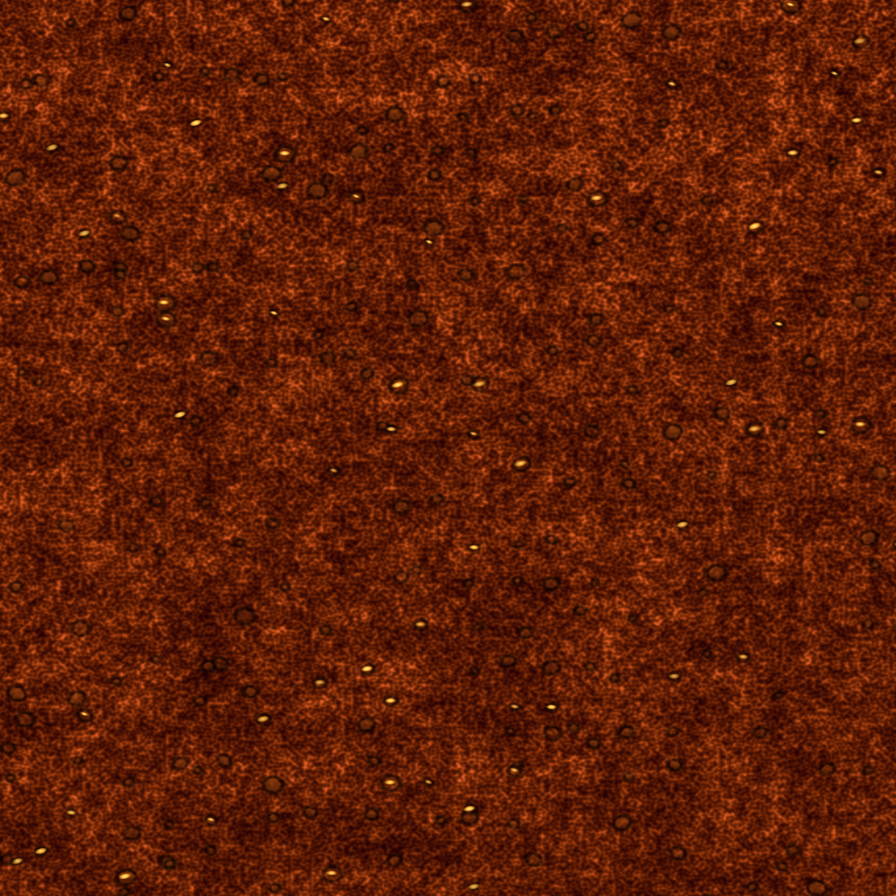
This texture is drawn by a three.js fragment shader. Its source:

```glsl
// Rust-brown grainy film strewn with tiny droplets and golden glints.
// Octaves of gradient noise drive a log-normal warm ramp; jittered grids
// then place dark-rimmed oval droplets, a few of them with a bright glint.

#define GRAIN_FREQ 250.0
#define GRAIN_FALLOFF 0.76
#define GRAIN_STRETCH 0.86
#define MEDIAN_RED 0.372
#define CONTRAST 0.27
#define DROPLET_SHARE 0.30
#define GLINT_SHARE 0.24
#define RADIUS_MIN 0.0032
#define RADIUS_MAX 0.0088
#define EDGE 0.0016
#define BODY_COLOR vec3(0.53, 0.23, 0.05)
#define GLINT_COLOR vec3(1.0, 0.70, 0.20)

varying vec2 vUv;

vec2 hash2(vec2 p) {
  vec3 q = fract(p.xyx * vec3(0.1031, 0.1030, 0.0973));
  q += dot(q, q.yzx + 33.33);
  return fract((q.xx + q.yz) * q.zy);
}

float cornerSlope(vec2 cell, vec2 offset) {
  float angle = 6.2832 * hash2(cell).x;
  return dot(vec2(cos(angle), sin(angle)), offset);
}

// Gradient noise scaled to roughly unit variance
float gradientNoise(vec2 p) {
  vec2 i = floor(p), f = fract(p), e = vec2(1.0, 0.0);
  vec2 u = f * f * f * (f * (f * 6.0 - 15.0) + 10.0);
  float low = mix(cornerSlope(i, f), cornerSlope(i + e.xy, f - e.xy), u.x);
  float high = mix(cornerSlope(i + e.yx, f - e.yx), cornerSlope(i + e.xx, f - e.xx), u.x);
  return 4.6 * mix(low, high, u.y);
}

// Sum from the finest grain to broad patches, again with unit variance
float grain(vec2 uv) {
  float sum = 0.0, power = 0.0, weight = 1.0, freq = GRAIN_FREQ;
  for (int k = 0; k < 6; k++) {
    vec2 shift = vec2(17.3, 41.7) * float(k + 1);
    sum += weight * gradientNoise(uv * vec2(GRAIN_STRETCH, 1.0) * freq + shift);
    power += weight * weight;
    weight *= GRAIN_FALLOFF;
    freq *= 0.5;
  }
  return sum * inversesqrt(power);
}

// Warm ramp from dark umber to orange, indexed by its red value
vec3 warmRamp(float red) {
  float d = max(red - 0.27, -0.12);
  return vec3(red, 0.06 + 0.5 * d, 0.01 + 0.4 * d * d);
}

float disc(float dist) {
  return 1.0 - smoothstep(-EDGE, EDGE, dist);
}

// One grid of jittered droplets painted over the film
vec3 addDroplets(vec3 color, vec2 uv, float cells, float seed) {
  vec2 id = floor(uv * cells) + seed;
  vec2 center = 0.26 + 0.48 * hash2(id);
  vec2 kind = hash2(id + 71.0);
  vec2 shape = hash2(id + 153.0);
  float present = step(kind.x, DROPLET_SHARE);
  float glinting = step(kind.y, GLINT_SHARE);

  // Oval, slightly tilted droplet space
  vec2 p = (fract(uv * cells) - center) / cells;
  float tilt = 0.7 * (shape.y - 0.5);
  p = vec2(p.x + tilt * p.y, p.y - tilt * p.x) * vec2(0.88, 1.12);
  float radius = mix(RADIUS_MIN, RADIUS_MAX, shape.x * shape.x);
  float dist = length(p) - radius;

  // Dark rim and translucent body, lighter towards the top
  float rim = exp(-pow((dist - 0.0008) / 0.0024, 2.0));
  color *= 1.0 - 0.52 * present * rim;
  float body = disc(dist + 0.0015) * mix(0.2, 0.75, fract(kind.y * 7.0));
  float light = 0.85 + 0.3 * clamp(p.y / radius, -1.0, 1.0);
  color = mix(color, BODY_COLOR * light, present * body);

  // Golden glint with a pale core
  vec2 g = (p - vec2(-0.1, 0.15) * radius) * vec2(0.78, 1.3);
  float size = mix(0.0022, 0.0042, shape.y);
  float shine = present * glinting * mix(0.6, 1.0, fract(shape.x * 5.0));
  color = mix(color, GLINT_COLOR, shine * disc(length(g) - size));
  float core = 1.0 - smoothstep(0.0, size * 0.8, length(g));
  return color + vec3(0.1, 0.28, 0.38) * shine * core;
}

void main() {
  // Grainy film, a little brighter and rougher towards the top
  float rise = vUv.y - 0.5;
  float red = MEDIAN_RED * (1.0 + 0.07 * rise) * exp(CONTRAST * (1.0 + 0.1 * rise) * grain(vUv));
  vec3 color = warmRamp(min(red, 0.85));

  // Two unrelated grids hide the regular spacing
  for (int layer = 0; layer < 2; layer++) {
    float n = float(layer);
    color = addDroplets(color, vUv + n * vec2(0.013, 0.021), 18.0 + 5.0 * n, 11.0 + 210.0 * n);
  }
  gl_FragColor = vec4(clamp(color, 0.0, 1.0), 1.0);
}
```
